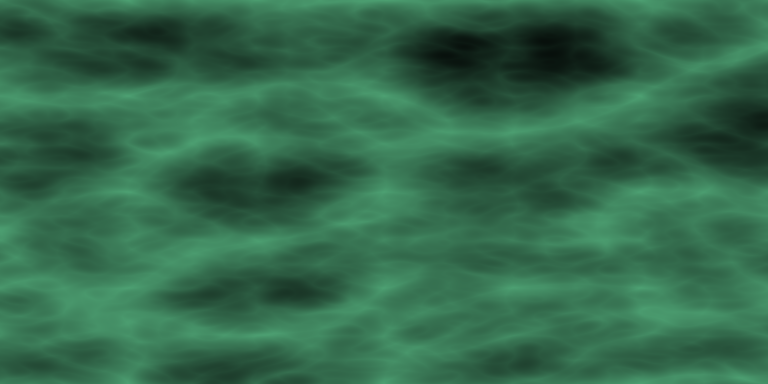
Write a WebGL 1 fragment shader that draws this texture.

```glsl
precision highp float;

uniform vec2 u_resolution;

const vec3 CREST_GREEN = vec3(0.302, 0.630, 0.449);
const vec3 SHADE = vec3(0.307, 0.640, 0.454);
const vec2 CELLS_PER_HEIGHT = vec2(1.5, 4.0);
const vec2 SEED = vec2(23.0, 41.0);
const float TAU = 6.28319;
const int OCTAVES = 4;

float hash(vec2 cell) {
  vec3 p = fract(vec3(cell.xyx) * 0.1031);
  p += dot(p, p.yzx + 33.33);
  return fract((p.x + p.y) * p.z);
}

// Slope of a randomly turned unit gradient at one lattice corner
float cornerSlope(vec2 cell, vec2 offset) {
  float angle = TAU * hash(cell);
  return dot(vec2(cos(angle), sin(angle)), offset);
}

float gradientNoise(vec2 p) {
  vec2 cell = floor(p);
  vec2 f = fract(p);
  vec2 blend = f * f * (3.0 - 2.0 * f);
  vec2 right = vec2(1.0, 0.0);
  vec2 up = vec2(0.0, 1.0);
  float low = mix(cornerSlope(cell, f),
                  cornerSlope(cell + right, f - right), blend.x);
  float high = mix(cornerSlope(cell + up, f - up),
                   cornerSlope(cell + 1.0, f - 1.0), blend.x);
  return mix(low, high, blend.y);
}

// Folded noise: zero along thin creases, rising into rounded hollows
float turbulence(vec2 p, vec2 seed, float gain) {
  float sum = 0.0;
  float amplitude = 1.0;
  for (int i = 0; i < OCTAVES; i++) {
    sum += amplitude * abs(gradientNoise(p + seed * float(i + 1)));
    amplitude *= gain;
    p *= 2.0;
  }
  return sum;
}

void main() {
  vec2 uv = (gl_FragCoord.xy - 0.5 * u_resolution) / u_resolution.y;

  // Wide, flat hollows between bright crests
  float depth = turbulence(uv * CELLS_PER_HEIGHT, SEED, 0.5);

  gl_FragColor = vec4(CREST_GREEN - SHADE * depth, 1.0);
}
```
